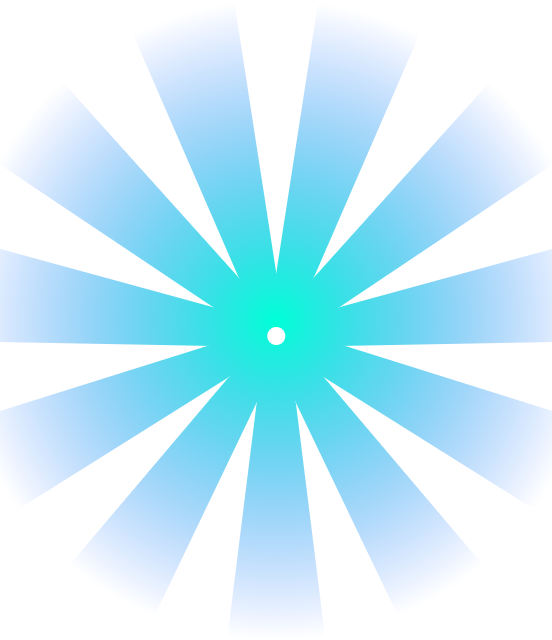
Write a WebGL 1 fragment shader that draws this background.

```glsl
precision highp float;

uniform vec2 u_resolution;

const float TAU = 6.2831853;

// Lengths are in canvas heights, measured from the canvas centre
const vec2 HUB = vec2(0.0004, -0.025);
const float DOT_RADIUS = 0.0141;
const float GLOW_RADIUS = 0.5;

// Gaps between the rays: alternate depth and opening (radians)
const float GAP_COUNT = 11.0;
const float SHORT_EVERY = 4.0;
const float LONG_TIP = 0.1085;
const float SHORT_TIP = 0.0985;
const float LONG_HALF_ANGLE = 0.1614;
const float SHORT_HALF_ANGLE = 0.1536;

// Glow colours from the core, through the middle, to the rim
const vec3 CORE = vec3(0.0, 1.0, 0.84);
const vec3 MIDDLE = vec3(0.5, 0.66, 1.0);
const vec3 PAPER = vec3(1.0);

// Radial glow as a quadratic blend of three colours
vec3 glowColor(float r) {
  float t = clamp(r / GLOW_RADIUS, 0.0, 1.0);
  return mix(mix(CORE, MIDDLE, t), mix(MIDDLE, PAPER, t), t);
}

// Signed distance to the nearest wedge-shaped gap, negative inside
float gapDistance(vec2 p) {
  float sector = TAU / GAP_COUNT;
  float angle = atan(abs(p.x), p.y);
  float index = floor(angle / sector + 0.5);
  float isShort = 1.0 - step(0.5, mod(index, SHORT_EVERY));
  float tip = mix(LONG_TIP, SHORT_TIP, isShort);
  float halfAngle = mix(LONG_HALF_ANGLE, SHORT_HALF_ANGLE, isShort);

  // Local frame with the gap pointing along +y
  float offset = angle - index * sector;
  vec2 q = length(p) * vec2(abs(sin(offset)), cos(offset));
  return q.x * cos(halfAngle) - (q.y - tip) * sin(halfAngle);
}

// Edge coverage smoothed over one pixel, 1 where the distance is positive
float coverage(float distance, float pixel) {
  return clamp(distance / pixel + 0.5, 0.0, 1.0);
}

void main() {
  float pixel = 1.0 / u_resolution.y;
  vec2 p = (gl_FragCoord.xy - 0.5 * u_resolution) * pixel;
  vec2 fromHub = p - HUB;

  // Rays cut by the gaps, then the central dot
  float rays = coverage(gapDistance(fromHub), pixel);
  float outsideDot = coverage(length(fromHub) - DOT_RADIUS, pixel);

  vec3 color = mix(PAPER, glowColor(length(p)), rays * outsideDot);
  gl_FragColor = vec4(color, 1.0);
}
```
